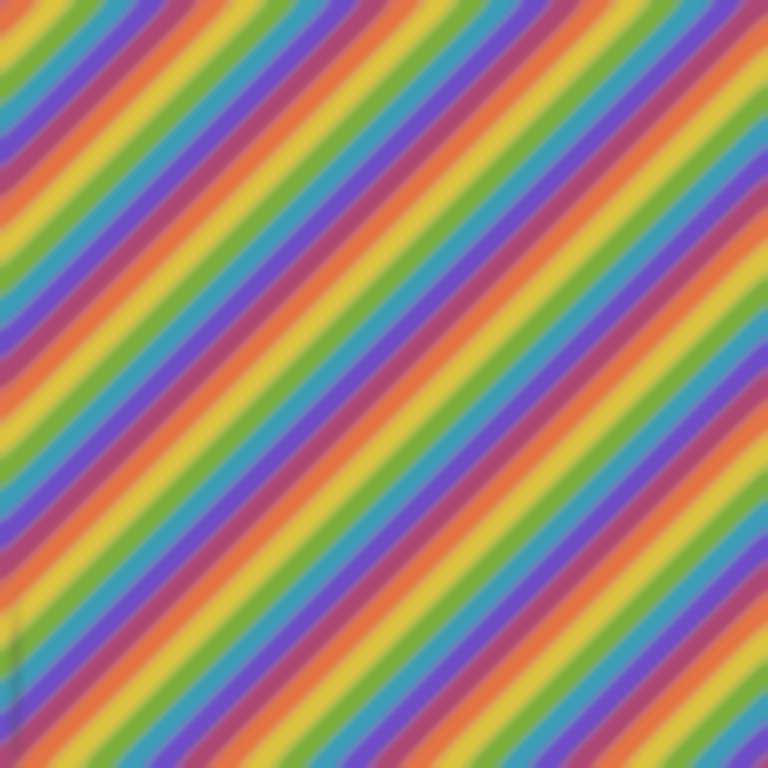
A three.js fragment shader for this pattern:

```glsl
// Soft rainbow stripes rising to the right, six hues per repeat, four repeats
// across and down. Neighbouring hues are blended with a faint pale seam, the
// stripes bend to meet the canvas border, and a dim smudge marks the lower left.

#define REPEATS 4.0       // colour cycles across and down
#define BANDS 6.0         // stripes in one cycle
#define PHASE 0.068       // start of the first stripe, in cycles
#define SOFTNESS 0.36     // half width of a blend, in stripes
#define SEAM_WIDTH 0.17   // spread of the pale seam, in stripes
#define SEAM_LIGHT 0.14   // strength of the pale seam
#define EDGE_BEND 0.008   // reach of the bend at the border
#define SMUDGE_DARK 0.24  // strength of the smudge

varying vec2 vUv;

vec3 bandColor(float index) {
  float i = mod(index + 0.5, BANDS);
  if (i < 1.0) return vec3(0.89, 0.46, 0.27); // orange
  if (i < 2.0) return vec3(0.86, 0.76, 0.25); // yellow
  if (i < 3.0) return vec3(0.49, 0.68, 0.23); // green
  if (i < 4.0) return vec3(0.24, 0.61, 0.72); // blue
  if (i < 5.0) return vec3(0.43, 0.30, 0.78); // violet
  return vec3(0.68, 0.28, 0.45);              // magenta
}

// Rounded fold at both borders, so stripes end square to the edge
vec2 bendAtEdges(vec2 p) {
  vec2 low = sqrt(p * p + EDGE_BEND * EDGE_BEND) - p;
  vec2 q = 1.0 - p;
  vec2 high = sqrt(q * q + EDGE_BEND * EDGE_BEND) - q;
  return p + low - high;
}

vec3 stripes(vec2 p) {
  float cycle = (p.x + 1.0 - p.y) * REPEATS - PHASE;
  float t = cycle * BANDS - 0.5; // whole numbers at stripe centres
  float index = floor(t);
  float across = t - index;
  float blend = smoothstep(0.5 - SOFTNESS, 0.5 + SOFTNESS, across);
  vec3 color = mix(bandColor(index), bandColor(index + 1.0), blend);

  // Pale seam halfway between two stripes
  float d = (across - 0.5) / SEAM_WIDTH;
  return mix(color, vec3(0.84, 0.77, 0.72), SEAM_LIGHT * exp(-d * d));
}

// Narrow upright shadow near the lower left corner
float smudge(vec2 p) {
  float d = (p.x - 0.021) / 0.010;
  return exp(-d * d) * (1.0 - smoothstep(0.14, 0.25, p.y))
       * smoothstep(-0.02, 0.06, p.y);
}

void main() {
  vec3 color = stripes(bendAtEdges(vUv));
  color = mix(color, vec3(0.30, 0.31, 0.29), SMUDGE_DARK * smudge(vUv));
  gl_FragColor = vec4(color, 1.0);
}
```
